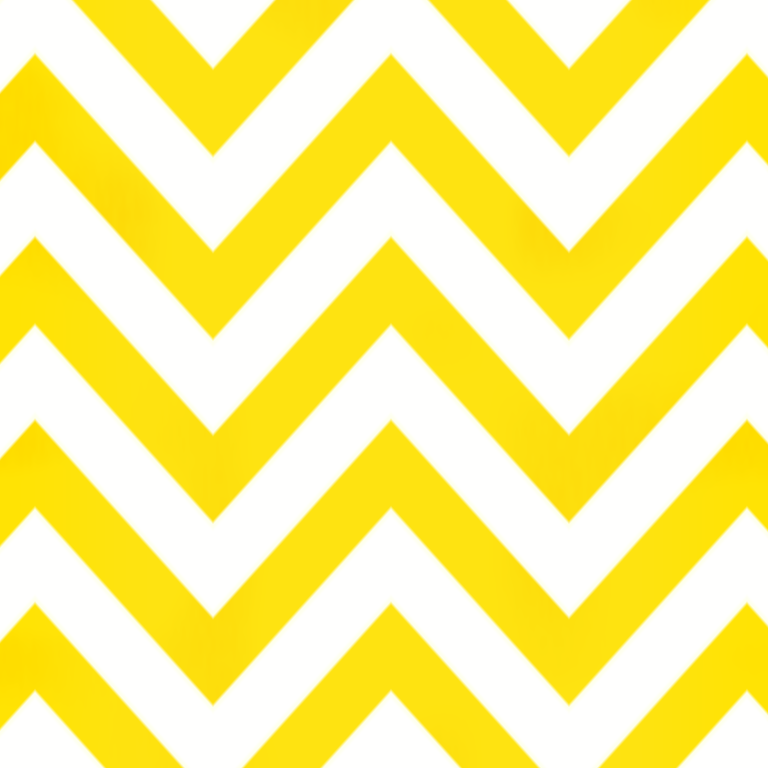
A WebGL 1 fragment shader for this pattern:

```glsl
precision highp float;

uniform vec2 u_resolution;

float hash(vec2 cell) {
    vec3 p = fract(vec3(cell.xyx) * 0.1031);
    p += dot(p, p.yzx + 33.33);
    return fract((p.x + p.y) * p.z);
}

float valueNoise(vec2 p) {
    vec2 cell = floor(p);
    vec2 f = fract(p);
    f = f * f * (3.0 - 2.0 * f);
    float low = mix(hash(cell), hash(cell + vec2(1.0, 0.0)), f.x);
    float high = mix(hash(cell + vec2(0.0, 1.0)), hash(cell + vec2(1.0, 1.0)), f.x);
    return mix(low, high, f.y);
}

// Signed distance to the zigzag bands, negative inside
float chevronDistance(vec2 p) {
    float fromPeak = abs(fract((p.x - 0.0456) / 0.4635 + 0.5) - 0.5) * 0.4635;
    float depth = 0.9297 - p.y - 1.112 * fromPeak;
    float fromCentre = abs(mod(depth - 0.0569 + 0.11915, 0.2383) - 0.11915);
    return (fromCentre - 0.0569) / length(vec2(1.0, 1.112));
}

// Yellow dye, purer near the sides, with faint warm woven blotches
vec3 dyeColour(vec2 p) {
    float side = smoothstep(0.3, 0.5, abs(p.x - 0.5));
    vec3 colour = mix(vec3(0.995, 0.890, 0.065), vec3(1.0, 0.892, 0.015), side);
    float blotch = smoothstep(0.62, 0.95, valueNoise(p * 7.0 + 3.0));
    float weave = valueNoise(p * vec2(180.0, 50.0));
    return colour - vec3(0.004, 0.035, 0.03) * blotch * (0.6 + 0.4 * weave);
}

void main() {
    vec2 p = gl_FragCoord.xy / u_resolution;
    float d = chevronDistance(p);
    float softness = max(0.0026, 0.75 / u_resolution.y);

    // White ground with a thin cream halo along the bands
    float halo = 1.0 - smoothstep(0.003, 0.009, d);
    vec3 ground = mix(vec3(1.0, 1.0, 0.995), vec3(0.995, 1.0, 0.93), halo);

    float ink = 1.0 - smoothstep(-softness, softness, d);
    gl_FragColor = vec4(mix(ground, dyeColour(p), ink), 1.0);
}
```
